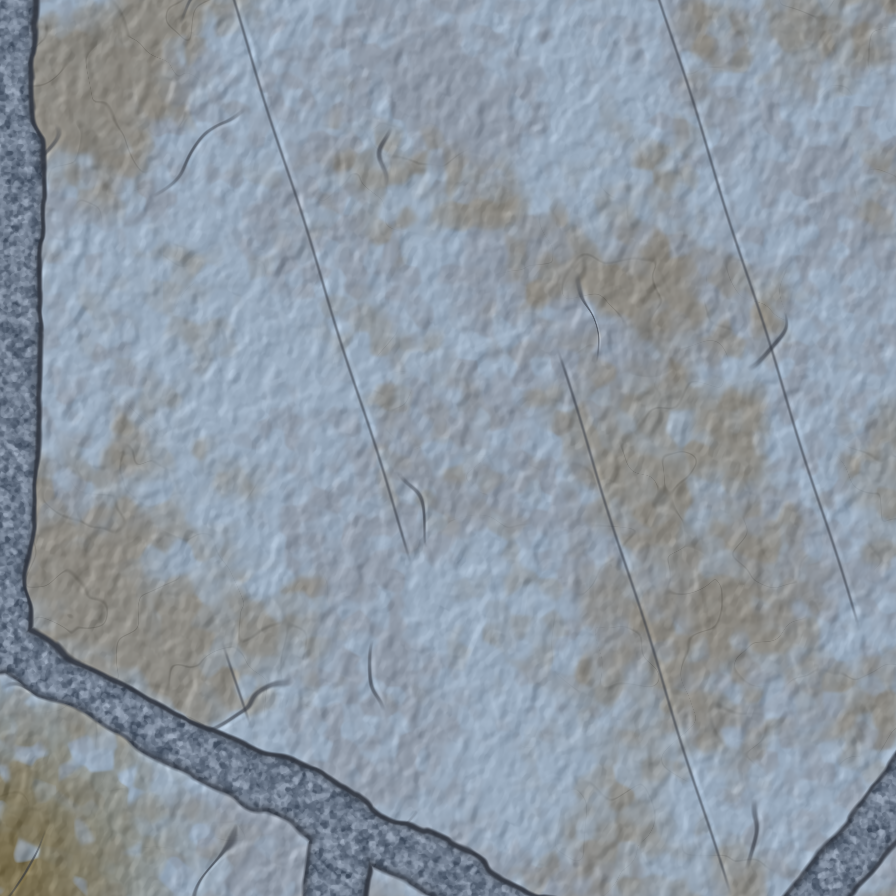
This texture is drawn by a WebGL 1 fragment shader. Its source:

```glsl
precision highp float;
uniform vec2 u_resolution;

#define GRAIN_SCALE 80.0
#define GRAIN_DEPTH 0.17
#define STAIN_SCALE 5.5
#define STAIN_AMOUNT 0.85
#define CRACK_GRID 5.0
#define CRACK_SHARE 0.55
#define SCRATCH_GAP 0.227
#define SCRATCH_WIDTH 0.0016
#define GROUT_SCALE 150.0
#define EDGE_WOBBLE 0.018

const vec3 PALE_BLUE = vec3(0.60, 0.67, 0.745);
const vec3 GREY_BLUE = vec3(0.56, 0.60, 0.655);
const vec3 TAN = vec3(0.535, 0.515, 0.475);
const vec3 OCHRE = vec3(0.47, 0.43, 0.31);
const vec3 GROUT = vec3(0.43, 0.48, 0.55);
const vec3 SHADOW = vec3(0.19, 0.21, 0.25);

float hash(vec2 p) {
  return fract(sin(dot(p, vec2(127.1, 311.7))) * 43758.5);
}

// Smooth cellular noise: random values blended around scattered points
float cellular(vec2 p) {
  vec2 id = floor(p), f = fract(p);
  float sum = 0.0, total = 0.0;
  for (int y = -1; y <= 1; y++) {
    for (int x = -1; x <= 1; x++) {
      vec2 o = vec2(float(x), float(y)), c = id + o;
      vec2 r = o + vec2(hash(c), hash(c + 37.0)) - f;
      float w = exp(-6.0 * dot(r, r));
      sum += w * hash(c + 71.0);
      total += w;
    }
  }
  return sum / total;
}

float segment(vec2 p, vec2 a, vec2 b) {
  vec2 ab = b - a;
  return length(p - a - ab * clamp(dot(p - a, ab) / dot(ab, ab), 0.0, 1.0));
}

// Signed distance to the joints, negative inside the grout
float joints(vec2 p) {
  float d = segment(p, vec2(-0.002, 1.1), vec2(0.006, 0.64)) - 0.041;
  d = min(d, segment(p, vec2(0.006, 0.64), vec2(-0.008, 0.28)) - 0.039);
  d = min(d, segment(p, vec2(-0.01, 0.28), vec2(0.325, 0.115)) - 0.029);
  d = min(d, segment(p, vec2(0.325, 0.115), vec2(0.62, -0.03)) - 0.029);
  d = min(d, segment(p, vec2(0.39, 0.08), vec2(0.365, -0.08)) - 0.034);
  return min(d, segment(p, vec2(0.88, -0.04), vec2(1.05, 0.16)) - 0.030);
}

// Height of the chipped stone face, with slightly slanted grains
float relief(vec2 p) {
  vec2 q = vec2(dot(p, vec2(0.92, -0.39)), 0.62 * dot(p, vec2(0.39, 0.92)));
  return 0.65 * cellular(q * GRAIN_SCALE) + 0.35 * cellular(q * GRAIN_SCALE * 2.1 + 5.0);
}

// Short bent cracks, one per chosen cell: dark core minus lit lip
float cracks(vec2 p, vec2 bend) {
  vec2 q = (p + 0.045 * bend) * CRACK_GRID + 0.3;
  vec2 id = floor(q);
  vec2 f = fract(q) - 0.5 - 0.25 * (vec2(hash(id + 3.0), hash(id + 8.0)) - 0.5);
  float angle = mix(0.4, 1.9, hash(id + 13.0));
  vec2 dir = vec2(cos(angle), sin(angle));
  float along = dot(f, dir) / mix(0.17, 0.34, hash(id + 21.0));
  float across = dot(f, vec2(-dir.y, dir.x));
  float taper = max(1.0 - along * along, 0.0) * step(hash(id + 29.0), CRACK_SHARE);
  float core = smoothstep(0.018, 0.003, abs(across));
  float lip = smoothstep(0.022, 0.0, abs(across + 0.024));
  return taper * (core - 0.3 * lip);
}

// Parallel straight scratches of varied reach
float scratches(vec2 p, float px) {
  float across = dot(p, vec2(0.953, 0.302)) - 0.323;
  float along = dot(p, vec2(0.302, -0.953));
  float i = floor(across / SCRATCH_GAP + 0.5);
  float odd = mod(i, 2.0);
  float start = mix(-0.2 - 0.1 * i, -1.0, odd);
  float end = mix(-0.09 + 0.17 * i, -0.32 + 0.11 * i, odd);
  float reach = smoothstep(start, start + 0.04, along) * smoothstep(end, end - 0.04, along);
  float d = across - i * SCRATCH_GAP + 0.001 * sin(along * 23.0);
  float core = smoothstep(SCRATCH_WIDTH + px, 0.0, abs(d));
  float lip = smoothstep(0.003 + px, 0.0, abs(d - 0.004));
  return reach * step(0.0, i) * step(i, 3.0) * (core - 0.25 * lip);
}

void main() {
  vec2 p = gl_FragCoord.xy / u_resolution.y;
  float px = 1.0 / u_resolution.y;
  vec2 bend = vec2(cellular(p * 15.0), cellular(p * 15.0 + 40.0)) - 0.5;

  // Stone colour: blue face with tan stains
  float fine = cellular(p * 48.0);
  float stain = 0.5 * cellular(p * STAIN_SCALE + 2.0) + 0.28 * cellular(p * 14.0 + 7.0) + 0.22 * fine;
  stain += 0.12 * smoothstep(0.25, 0.05, p.x);
  stain = smoothstep(0.43, 0.76, stain);
  float pale = 0.6 * cellular(p * 7.0 + 19.0) + 0.4 * cellular(p * 60.0 + 3.0);
  vec3 stone = mix(GREY_BLUE, PALE_BLUE, smoothstep(0.3, 0.62, pale));
  stone = mix(stone, TAN, STAIN_AMOUNT * stain);
  float corner = smoothstep(0.28, 0.0, length(p - vec2(0.0, 0.03)));
  stone = mix(stone, OCHRE, corner * smoothstep(0.2, 0.6, fine + 0.3 * corner));

  // Stone relief, wrinkles, cracks and scratches
  stone += GRAIN_DEPTH * (relief(p + vec2(0.0025, -0.002)) - relief(p - vec2(0.0025, -0.002)));
  float wrinkle = smoothstep(0.05, 0.0, abs(cellular(p * 24.0 + bend) - 0.5));
  stone -= 0.06 * wrinkle * stain;
  stone += 0.025 * smoothstep(0.006, 0.0, segment(p + 0.01 * bend, vec2(0.2, 0.52), vec2(0.69, 0.66)));
  stone = mix(stone, SHADOW, 0.6 * cracks(p, bend));
  stone = mix(stone, SHADOW, 0.5 * scratches(p, px));

  // Speckled grout and its shaded border
  vec2 edgePoint = p + EDGE_WOBBLE * bend;
  float d = joints(edgePoint) + 0.003 * (fine - 0.5);
  float facing = smoothstep(-0.003, 0.003, joints(edgePoint + 0.003) - joints(edgePoint - 0.003));
  float speckle = 0.6 * cellular(p * GROUT_SCALE) + 0.4 * cellular(p * GROUT_SCALE * 1.7 + 11.0);
  vec3 grout = GROUT + 0.42 * (speckle - 0.5);
  grout *= mix(0.78, 1.0, smoothstep(0.0, -0.014, d));
  stone += 0.05 * smoothstep(0.012, 0.003, d) * (1.0 - 0.6 * facing);
  vec3 color = mix(grout, stone, smoothstep(-px, px, d));
  float rim = smoothstep(0.0045, 0.001, abs(d + 0.001));
  color = mix(color, SHADOW, rim * mix(0.45, 0.85, facing));

  gl_FragColor = vec4(color, 1.0);
}
```
